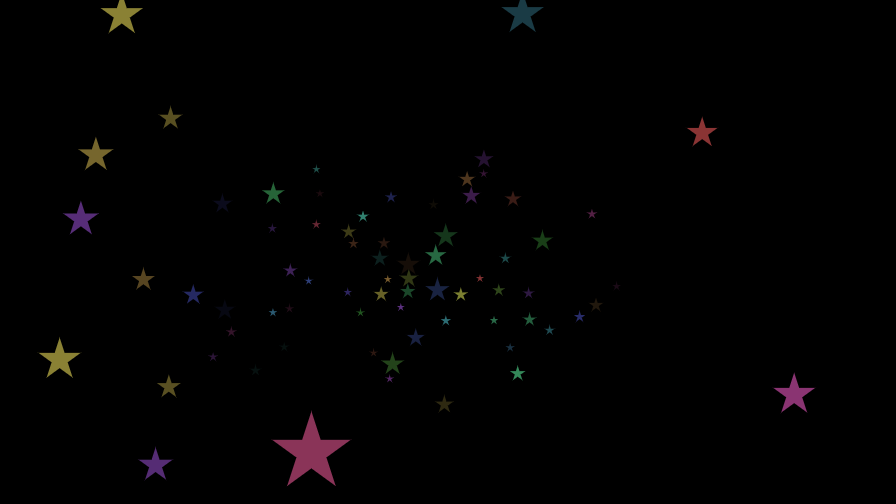
Give the GLSL for this background, as a WebGL 2 fragment shader.

```glsl
#version 300 es
precision highp float;
// Dim, many-coloured five-pointed stars drifting out of a loose cluster on black.
uniform vec2 u_resolution;
out vec4 fragColor;

#define FIELD_COUNT 60
#define FIELD_CENTER vec2(-0.09, -0.055)
#define FIELD_SPREAD vec2(0.47, 0.26)
#define LEFT_COUNT 8
#define RIGHT_COUNT 3
#define FRONT_CENTER vec2(-0.271, -0.398)
#define FRONT_RADIUS 0.082
#define FRONT_HUE 0.93
#define SATURATION 0.62
#define OPACITY 0.6

const float PI = 3.14159265;

float hash(float n, float salt) {
  vec2 p = fract(vec2(n, salt) * vec2(0.1031, 0.3973) + 0.137);
  p += dot(p, p.yx + 33.33);
  return fract((p.x + p.y) * p.x * 7.31);
}

vec3 hueColor(float hue) {
  vec3 pure = clamp(abs(fract(hue + vec3(0.0, 2.0, 1.0) / 3.0) * 6.0 - 3.0) - 1.0, 0.0, 1.0);
  return 0.9 * mix(vec3(1.0), pure, SATURATION);
}

vec2 polar(float degreesAngle, float radius) {
  float a = radians(degreesAngle);
  return radius * vec2(cos(a), sin(a));
}

// Signed distance to the edges of an upright pentagram star.
float starDistance(vec2 p, float radius) {
  float halfSector = PI / 5.0;
  float a = atan(p.x, p.y);
  a = abs(mod(a + halfSector, 2.0 * halfSector) - halfSector);
  vec2 folded = length(p) * vec2(sin(a), cos(a));
  vec2 normal = vec2(sin(2.0 * halfSector), cos(2.0 * halfSector));
  return dot(folded, normal) - radius * normal.y;
}

void paintStar(inout vec3 color, vec2 p, float radius, float hue, float opacity) {
  float pixel = 1.0 / u_resolution.y;
  float cover = clamp(0.5 - starDistance(p, radius) / pixel, 0.0, 1.0);
  color = mix(color, hueColor(hue), cover * opacity);
}

void main() {
  vec2 p = (gl_FragCoord.xy - 0.5 * u_resolution) / u_resolution.y;
  vec3 color = vec3(0.0);

  // Distant cluster: golden-angle scatter with random size, hue and fade.
  for (int i = 0; i < FIELD_COUNT; i++) {
    float n = float(i);
    float reach = pow((n + 0.5) / float(FIELD_COUNT), 0.75);
    float angle = 137.5 * n + 50.0 * hash(n, 1.0);
    vec2 center = FIELD_CENTER + FIELD_SPREAD * polar(angle, reach);
    float radius = 0.008 + 0.017 * pow(hash(n, 2.0), 2.5);
    float fade = mix(0.1, 1.0, hash(n, 3.0));
    paintStar(color, p - center, radius, hash(n, 4.0), OPACITY * fade);
  }

  // Near stars sweeping down the left side, mostly warm.
  for (int i = 0; i < LEFT_COUNT; i++) {
    float n = float(i);
    float wave = cos(2.5 * n);
    vec2 center = polar(144.0 + 10.3 * n, 0.695 + 0.105 * wave);
    float hue = mix(0.15 - 0.01 * mod(n, 5.0), 0.76, step(2.5, mod(n, 4.0)));
    paintStar(color, p - center, 0.033 + 0.011 * wave, hue, OPACITY * (0.8 + 0.2 * wave));
  }

  // Near stars spiralling outward on the right.
  for (int i = 0; i < RIGHT_COUNT; i++) {
    float n = float(i);
    vec2 center = polar(72.6 - 47.5 * n, 0.495 + 0.062 * n * n);
    float hue = 0.54 + 0.25 * n + 0.21 * n * n;
    paintStar(color, p - center, 0.038 + 0.006 * cos(3.0 * n), hue, OPACITY * min(1.0, 0.5 + 0.5 * n));
  }

  // Large foreground star.
  paintStar(color, p - FRONT_CENTER, FRONT_RADIUS, FRONT_HUE, OPACITY);
  fragColor = vec4(color, 1.0);
}
```
